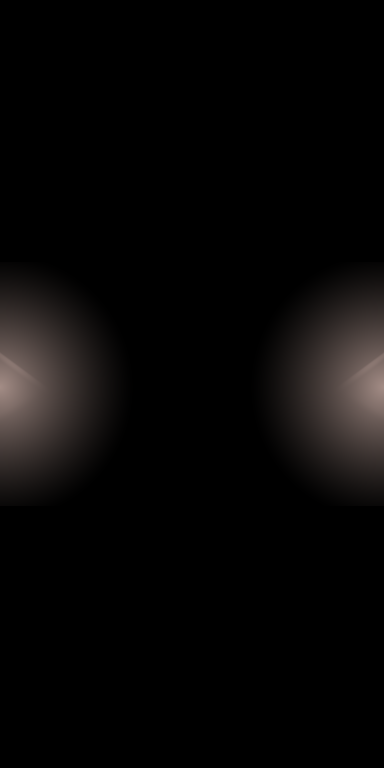
This background is drawn by a Shadertoy shader. Its source:

```glsl
// Two warm half-round glows on the side edges of a black field, each with a faint slanted ray.
#define GLOW_COLOR vec3(0.61, 0.525, 0.50)
#define GLOW_RADIUS 0.35
#define GLOW_FALLOFF 1.3
#define GLOW_HALF_HEIGHT 0.318
#define RAY_START 0.083
#define RAY_SLOPE 0.74
#define RAY_LENGTH 0.14
#define RAY_WIDTH 0.024
#define RAY_GAIN 0.13
#define WEDGE_GAIN 0.05

// Radial fade around a point on the side edge
float glow(vec2 p) {
    float fade = max(1.0 - length(p + vec2(0.0, 0.008)) / GLOW_RADIUS, 0.0);
    return pow(fade, GLOW_FALLOFF);
}

// Slanted ray with a crisp upper edge, above a faint wedge of light
float rays(vec2 p, float pixel) {
    float below = RAY_START - RAY_SLOPE * p.x - p.y;
    float above = p.y + 0.094 - 0.6 * p.x;
    float fade = 1.0 - smoothstep(0.02, RAY_LENGTH, p.x);
    float upperEdge = smoothstep(-pixel, 2.0 * pixel, below);
    float ray = upperEdge * (1.0 - smoothstep(0.3 * RAY_WIDTH, RAY_WIDTH, below));
    float wedge = upperEdge * smoothstep(-0.01, 0.02, above);
    return fade * (RAY_GAIN * ray + WEDGE_GAIN * wedge);
}

void mainImage(out vec4 fragColor, in vec2 fragCoord) {
    // Width spans one unit; both halves share mirrored coordinates
    vec2 uv = fragCoord / iResolution.xy;
    vec2 p = vec2(min(uv.x, 1.0 - uv.x), 2.0 * (uv.y - 0.5));
    float pixel = 1.0 / iResolution.x;

    // Horizontal bounds cut the glow above and below
    float bounds = 1.0 - smoothstep(-0.5 * pixel, 0.5 * pixel, abs(p.y) - GLOW_HALF_HEIGHT);
    float light = glow(p) * (1.0 + rays(p, pixel)) * bounds;

    fragColor = vec4(GLOW_COLOR * light, 1.0);
}
```
